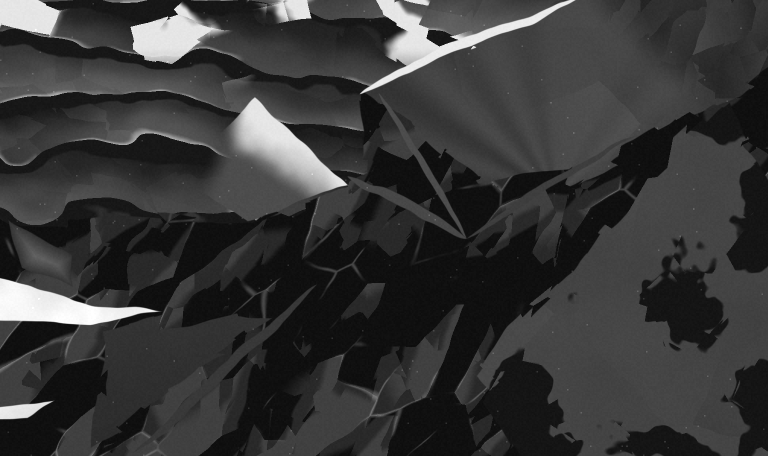
This texture is drawn by a Shadertoy shader. Its source:

```glsl
// Crumpled black foil: flat grey panels, black shard creases and lit folds.
// Jagged polygons are painted over one another; Voronoi facets with random
// tilts pass through a hard-edged reflection curve to give the crumples.

float hash(vec2 p) {
    vec3 q = fract(vec3(p.xyx) * 0.1031);
    q += dot(q, q.yzx + 33.33);
    return fract((q.x + q.y) * q.z);
}

vec2 hash2(vec2 p) { return vec2(hash(p), hash(p + 57.3)); }

float noise(vec2 p) {
    vec2 i = floor(p), f = fract(p);
    f *= f * (3.0 - 2.0 * f);
    return mix(mix(hash(i), hash(i + vec2(1, 0)), f.x),
               mix(hash(i + vec2(0, 1)), hash(i + vec2(1, 1)), f.x), f.y);
}

float fbm(vec2 p) {
    float sum = 0.0, amp = 0.53;
    for (int i = 0; i < 4; i++) {
        sum += amp * noise(p);
        p = mat2(1.6, 1.2, -1.2, 1.6) * p + 3.7;
        amp *= 0.5;
    }
    return sum;
}

// x: tilt of the planar facet, y: distance to its border
vec2 facet(vec2 p) {
    float near = 9.0, next = 9.0, tilt = 0.0;
    for (int j = -1; j <= 1; j++)
    for (int i = -1; i <= 1; i++) {
        vec2 cell = floor(p) + vec2(i, j), h = hash2(cell);
        vec2 r = p - cell - h;
        float d = dot(r, r);
        if (d < near) {
            next = near;
            near = d;
            tilt = h.x - 0.5 + 1.2 * dot(r, hash2(cell + 7.0) - 0.5);
        } else next = min(next, d);
    }
    return vec2(tilt, sqrt(next) - sqrt(near));
}

vec2 turn(vec2 p, float a) { return mat2(cos(a), -sin(a), sin(a), cos(a)) * p; }

// Signed distance to a line, positive on its left
float side(vec2 p, vec2 a, vec2 b) {
    vec2 n = normalize(b - a);
    return n.x * (p.y - a.y) - n.y * (p.x - a.x);
}

// Convex counter-clockwise panel, positive inside
float panel(vec2 p, vec2 a, vec2 b, vec2 c, vec2 d) {
    return min(min(side(p, a, b), side(p, b, c)), min(side(p, c, d), side(p, d, a)));
}

float cover(float d) { return smoothstep(-0.0015, 0.0015, d); }

// Narrow crease that tapers at both ends
float crease(vec2 p, vec2 a, vec2 b, float width) {
    vec2 ab = b - a;
    float t = clamp(dot(p - a, ab) / dot(ab, ab), 0.0, 1.0);
    return cover(width * sqrt(t * (1.0 - t)) * 2.0 - length(p - a - ab * t) - 0.001);
}

float foldTone(vec2 p, vec2 w) {
    float level = p.y * 9.0 + 0.8 * p.x + 1.8 * fbm(p * vec2(3, 5));
    float f = fract(level), n = fbm(p * 9.0);
    vec2 flake = facet(turn(w, -0.25) * vec2(6, 13));
    float tone = mix(0.34, 0.19, smoothstep(0.0, 0.8, f));
    tone += 0.2 * (noise(vec2(p.x * 3.0, floor(level) * 5.0)) - 0.5) + 0.05 * flake.x;
    tone = mix(tone, 0.09, smoothstep(0.76, 0.82, f + 0.5 * (n - 0.5)));
    tone += 0.3 * smoothstep(0.07, 0.0, f) * smoothstep(0.45, 0.65, n);
    float hot = smoothstep(0.79, 0.9, p.y) * smoothstep(0.2, 0.36, flake.x + 0.6 * (n - 0.5));
    return mix(tone, 0.9, hot);
}

float foil(vec2 p) {
    float n = fbm(p * 7.0);
    vec2 soft = p + 0.05 * (vec2(fbm(p * 5.0), fbm(p * 5.0 + 17.0)) - 0.5);
    vec2 w = soft + 0.03 * vec2(facet(p * 9.0).x, facet(p * 8.0 + 4.0).x);

    // Black shards, busier towards the bottom
    vec2 shard = facet(turn(soft, 0.8) * vec2(5, 12));
    vec2 chip = facet(turn(w, 1.1) * vec2(9, 19));
    float r = shard.x + 0.35 * chip.x - 0.3 + 0.22 * smoothstep(0.42, 0.1, p.y);
    float tone = 0.06 + 0.1 * smoothstep(0.0, 0.05, r) + 0.09 * smoothstep(0.2, 0.3, r);
    tone += 0.22 * smoothstep(0.06, 0.0, shard.y) * smoothstep(0.55, 0.7, n);

    // Dim lower left sheet
    float dim = panel(w, vec2(0.24, 0.27), vec2(0.22, 0.02), vec2(0.4, 0.15), vec2(0.62, 0.31));
    tone = mix(tone, 0.15 + 0.1 * p.y + 0.03 * n, cover(dim));

    // Upper right sheet, with soft pleats fanning out from its lowest corner
    vec2 fan = p - vec2(1.22, 0.57);
    float pleat = noise(vec2(atan(fan.x, fan.y) * 5.0, 2.0));
    float upper = panel(w, vec2(0.82, 0.81), vec2(1.06, 0.585), vec2(1.24, 0.59), vec2(5.65, 3.1));
    float sheet = 0.2 + 0.08 * pleat + 0.04 * facet(soft * 4.0).x;
    float corner = smoothstep(0.15, 0.3, p.x + p.y - 2.1);
    sheet = mix(sheet, 0.17 + 0.12 * chip.x, corner * 0.8);
    tone = mix(tone, sheet, cover(upper));

    // Lower right sheet, bitten by black patches along its edge
    float lower = panel(w, vec2(1.6, 0.79), vec2(1.04, 0.17), vec2(1.2, -0.08), vec2(2.01, -0.08));
    float bite = cover(0.16 * (fbm(w * 6.0 + 9.0) - 0.54) - 0.06 * max(lower - 0.06, 0.0));
    sheet = 0.265 + 0.03 * (n - 0.5) + 0.025 * facet(soft * 3.0 + 2.0).x;
    tone = mix(tone, mix(sheet, 0.08, bite), cover(lower));

    // Lit folds at upper left and along the top
    float folds = panel(w, vec2(-0.3, 0.53), vec2(0.56, 0.51), vec2(0.8, 0.63), vec2(0.9, 2.0));
    folds = max(folds, min(side(w, vec2(0.82, 0.81), vec2(1.22, 1.0)), p.y - 0.7));
    tone = mix(tone, foldTone(p, w), cover(folds));

    // Glossy cone, curled lobe and white wedges
    vec2 tip = vec2(0.76, 0.6), top = vec2(0.57, 0.77);
    float cone = panel(soft, top, vec2(0.38, 0.62), vec2(0.54, 0.515), tip);
    float shine = smoothstep(0.11, 0.01, side(soft, tip, top) + 0.08 * (n - 0.5));
    tone = mix(tone, mix(0.3, 0.9, shine), cover(cone) * smoothstep(0.0, 0.06, side(p, vec2(0.5, 0.8), vec2(0.4, 0.5))));
    float lobe = panel(soft, vec2(0.03, 0.52), vec2(0.06, 0.42), vec2(0.17, 0.385), vec2(0.17, 0.45));
    tone = mix(tone, 0.2 + 5.0 * lobe, cover(lobe));
    float wedge = panel(soft, vec2(-0.05, 0.41), vec2(-0.05, 0.3), vec2(0.2, 0.297), vec2(0.36, 0.312));
    wedge = max(wedge, panel(soft, vec2(-0.05, 0.11), vec2(-0.05, 0.08), vec2(0.05, 0.085), vec2(0.11, 0.12)));
    tone = mix(tone, 0.76 + 0.28 * n, cover(wedge));

    // Ridges meeting at the central knot, and the bright top ridge
    vec2 knot = vec2(1.03, 0.48);
    tone = mix(tone, 0.3, crease(soft, vec2(0.84, 0.8), knot, 0.009));
    tone = mix(tone, 0.28, crease(soft, vec2(0.76, 0.62), knot, 0.012));
    tone = mix(tone, 0.24, crease(soft, knot, vec2(1.4, 0.7), 0.008));
    tone = mix(tone, 0.22, crease(soft, vec2(0.3, 0.0), vec2(0.7, 0.38), 0.012));
    tone = mix(tone, 0.92, crease(soft, vec2(0.8, 0.8), vec2(1.26, 1.02), 0.012));

    // Fine grain and dust
    float grain = hash(floor(p * 300.0));
    return tone + 0.02 * (grain - 0.5) + 0.12 * step(0.9985, grain);
}

void mainImage(out vec4 fragColor, in vec2 fragCoord) {
    float tone = 0.0;
    for (int k = 0; k < 4; k++) {
        vec2 offset = vec2(k % 2, k / 2) * 0.5 - 0.25;
        tone += 0.25 * foil((fragCoord + offset) / iResolution.y);
    }
    fragColor = vec4(vec3(clamp(tone, 0.0, 1.0)), 1.0);
}
```
